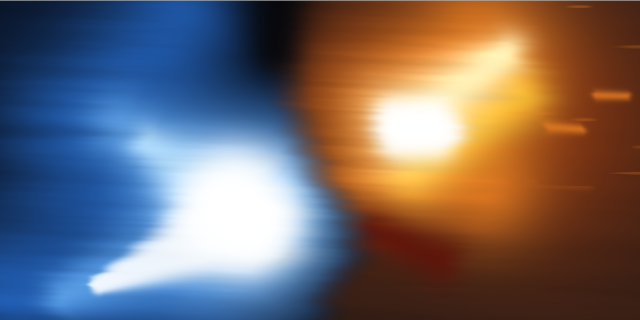
A Shadertoy shader for this background:

```glsl
// Cold blue light meeting a fiery orange glow, both smeared sideways.
// Each side stacks soft tapered beams over a dark base; a curved, blurred
// seam joins them, and stretched value noise adds the motion streaks.

const vec3 NAVY = vec3(0.03, 0.06, 0.12);
const vec3 BLUE = vec3(0.12, 0.34, 0.65);
const vec3 SKY = vec3(0.40, 0.67, 0.93);
const vec3 ICE = vec3(0.75, 0.90, 1.00);
const vec3 BROWN = vec3(0.19, 0.11, 0.08);
const vec3 RUST = vec3(0.47, 0.19, 0.07);
const vec3 ORANGE = vec3(0.90, 0.49, 0.13);
const vec3 YELLOW = vec3(1.00, 0.76, 0.20);
const vec3 CREAM = vec3(1.00, 0.95, 0.73);
const vec3 EMBER = vec3(0.38, 0.06, 0.03);
const vec3 WHITE = vec3(1.0);
const vec3 SHADOW = vec3(0.02, 0.02, 0.03);

const vec2 STREAK_SCALE = vec2(2.5, 42.0);
const float STREAK_SLOPE = 0.04;
const float STREAK_SHIFT = 0.07;
const float STREAK_CONTRAST = 0.20;
const float SEAM_WIDTH = 0.09;

float hash(vec2 p) {
    vec3 q = fract(p.xyx * 0.1031);
    q += dot(q, q.yzx + 33.33);
    return fract((q.x + q.y) * q.z);
}

float noise(vec2 p) {
    vec2 cell = floor(p), f = fract(p);
    f = f * f * (3.0 - 2.0 * f);
    float low = mix(hash(cell), hash(cell + vec2(1, 0)), f.x);
    float high = mix(hash(cell + vec2(0, 1)), hash(cell + vec2(1, 1)), f.x);
    return mix(low, high, f.y);
}

// Sum of horizontally stretched octaves, centred on zero
float streaks(vec2 p) {
    p.y += STREAK_SLOPE * p.x;
    float sum = 0.0, amp = 0.5;
    vec2 scale = STREAK_SCALE * 0.4;
    for (int i = 0; i < 4; i++) {
        sum += amp * (noise(p * scale + 17.0 * float(i)) - 0.5);
        scale *= 1.9;
        amp *= 0.6;
    }
    return sum;
}

// Squared distance to a segment, relative to a radius tapering from ra to rb
float taper(vec2 p, vec2 a, vec2 b, float ra, float rb) {
    vec2 ab = b - a;
    float h = clamp(dot(p - a, ab) / dot(ab, ab), 0.0, 1.0);
    vec2 d = (p - a - h * ab) / mix(ra, rb, h);
    return dot(d, d);
}

// Soft beam
float glow(vec2 p, vec2 a, vec2 b, float ra, float rb) {
    return exp(-taper(p, a, b, ra, rb));
}

// Beam with a flat, bright middle
float core(vec2 p, vec2 a, vec2 b, float ra, float rb) {
    float d = taper(p, a, b, ra, rb);
    return exp(-d * d);
}

vec3 coldSide(vec2 p) {
    vec3 c = mix(NAVY, BLUE, 0.95 * glow(p, vec2(0.30, 0.62), vec2(0.57, 0.95), 0.30, 0.20));
    c = mix(c, BLUE, glow(p, vec2(0.05, 0.08), vec2(0.60, 0.15), 0.24, 0.26));
    c = mix(c, BLUE, glow(p, vec2(0.45, 0.45), vec2(0.74, 0.40), 0.30, 0.30));
    c = mix(c, SKY, 0.75 * glow(p, vec2(0.38, 0.60), vec2(0.76, 0.36), 0.11, 0.26));
    c = mix(c, SKY, 0.75 * glow(p, vec2(0.22, 0.08), vec2(0.74, 0.30), 0.07, 0.22));
    c = mix(c, ICE, 0.80 * glow(p, vec2(0.46, 0.55), vec2(0.78, 0.34), 0.06, 0.21));
    c = mix(c, WHITE, 0.90 * core(p, vec2(0.32, 0.11), vec2(0.72, 0.29), 0.03, 0.15));
    return mix(c, WHITE, core(p, vec2(0.74, 0.35), vec2(0.78, 0.32), 0.20, 0.18));
}

vec3 hotSide(vec2 p) {
    vec3 c = mix(BROWN, RUST, glow(p, vec2(1.20, 0.65), vec2(1.70, 0.60), 0.40, 0.42));
    c = mix(c, ORANGE, glow(p, vec2(1.23, 0.62), vec2(1.50, 0.83), 0.23, 0.25));
    c = mix(c, ORANGE, 0.85 * glow(p, vec2(1.24, 0.50), vec2(1.52, 0.42), 0.16, 0.18));
    c = mix(c, YELLOW, 0.90 * glow(p, vec2(1.30, 0.48), vec2(1.62, 0.70), 0.10, 0.10));
    c = mix(c, CREAM, 0.95 * glow(p, vec2(1.27, 0.61), vec2(1.59, 0.83), 0.14, 0.07));
    c = mix(c, WHITE, core(p, vec2(1.25, 0.60), vec2(1.35, 0.60), 0.10, 0.10));
    c = mix(c, EMBER, 0.75 * glow(p, vec2(1.17, 0.28), vec2(1.37, 0.19), 0.06, 0.07));
    // Sparks drawn out into dashes
    c = mix(c, ORANGE, 0.75 * glow(p, vec2(1.87, 0.702), vec2(1.96, 0.700), 0.016, 0.014));
    c = mix(c, ORANGE, 0.80 * glow(p, vec2(1.71, 0.602), vec2(1.81, 0.596), 0.018, 0.016));
    float sparks = smoothstep(0.83, 0.97, noise(p * vec2(6.0, 48.0)));
    return mix(c, ORANGE, 0.3 * sparks * smoothstep(1.55, 1.75, p.x) * smoothstep(0.3, 0.5, p.y));
}

void mainImage(out vec4 fragColor, in vec2 fragCoord) {
    vec2 p = fragCoord / iResolution.xy * vec2(2.0, 1.0);
    float streak = streaks(p);
    vec2 smeared = p + vec2(STREAK_SHIFT * streak, 0.0);

    // The seam bulges right around the cold core
    float bulge = (p.y - 0.28) / 0.22;
    float seam = 0.90 + 0.19 * exp(-bulge * bulge) + 0.06 * (1.0 - smoothstep(0.0, 0.5, p.y));
    float heat = smoothstep(-SEAM_WIDTH, SEAM_WIDTH, smeared.x - seam);
    vec3 color = mix(coldSide(smeared), hotSide(smeared), heat);

    // Dark gap between the sides at the top, then streaked brightness
    color = mix(color, SHADOW, 0.85 * glow(p, vec2(0.87, 1.05), vec2(0.86, 0.84), 0.13, 0.09));
    color *= 1.0 + STREAK_CONTRAST * streak * (1.0 - smoothstep(0.85, 1.0, color.g));

    // Thin pale rim on the top edge
    color = mix(color, vec3(0.7), 0.7 * smoothstep(0.995, 0.999, p.y));
    fragColor = vec4(clamp(color, 0.0, 1.0), 1.0);
}
```
